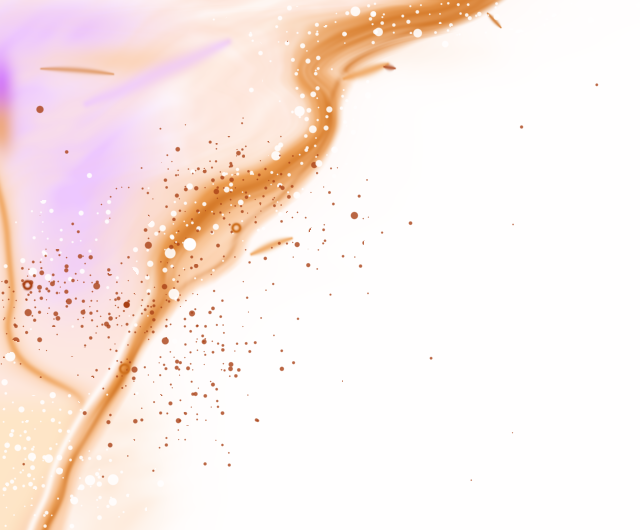
Reproduce this background procedurally as a WebGL 2 fragment shader.

```glsl
#version 300 es
precision highp float;
uniform vec2 u_resolution;
out vec4 fragColor;

const vec3 WHITE = vec3(1., .995, .995), BLUSH = vec3(.995, .91, .875);
const vec3 LILAC = vec3(.93, .78, 1.), VIOLET = vec3(.8, .42, 1.);
const vec3 CREAM = vec3(.995, .9, .78), PEACH = vec3(.985, .81, .66);
const vec3 ORANGE = vec3(.93, .62, .32), AMBER = vec3(.81, .44, .12), RUST = vec3(.66, .25, .08);

// Horizontal place of each flow line at equal steps of height
const float RIM[17] = float[17](.123, .138, .16, .197, .233, .264, .305, .354, .434, .48, .55, .607, .64, .648, .692, .82, .95);
const float VEIN[17] = float[17](.079, .107, .129, .162, .198, .239, .274, .302, .31, .355, .428, .542, .61, .61, .579, .66, .88);
const float FOLD[17] = float[17](.05, .086, .12, .145, .148, .045, .014, .022, .018, .012, .003, -.02, -.06, -.1, -.14, -.18, -.2);

vec3 hash3(vec2 cell, float seed) {
  vec3 v = fract(vec3(cell.xyx + seed) * vec3(.1031, .103, .0973));
  v += dot(v, v.yxz + 33.33);
  return fract((v.xxy + v.yzz) * v.zyx);
}

// Gradient noise
float noise(vec2 p) {
  vec2 i = floor(p), f = p - i, u = f * f * (3. - 2. * f);
  vec4 n;
  for (int k = 0; k < 4; k++) {
    vec2 corner = vec2(k & 1, k >> 1);
    n[k] = dot(hash3(i + corner, 7.).xy * 2. - 1., f - corner);
  }
  return mix(mix(n.x, n.y, u.x), mix(n.z, n.w, u.x), u.y);
}

float fbm(vec2 p) { return noise(p) + .5 * noise(p * 2.1 + 5.) + .25 * noise(p * 4.3 + 11.); }

// Catmull-Rom interpolation along the height
float curve(float k[17], float y) {
  float t = clamp(y, 0., 1.) * 16.;
  int i = min(int(t), 15);
  float f = t - float(i), a = k[max(i - 1, 0)], b = k[i], c = k[i + 1], d = k[min(i + 2, 16)];
  return b + .5 * f * (c - a + f * (2. * a - 5. * b + 4. * c - d + f * (3. * (b - c) + d - a)));
}

// Signed distance to a flow line, negative on the left
float side(float k[17], vec2 p) {
  float y = clamp(p.y, .01, .99);
  float slope = (curve(k, y + .01) - curve(k, y - .01)) / .02;
  return (p.x - curve(k, p.y)) / sqrt(1. + slope * slope);
}

float band(float d, float width) { return exp(-d * d / (width * width)); }

float glow(vec2 p, float x, float y, float rx, float ry) {
  vec2 v = (p - vec2(x, y)) / vec2(rx, ry);
  return exp(-dot(v, v));
}

float streak(vec2 p, vec2 a, vec2 b, float width) {
  vec2 v = b - a;
  float t = clamp(dot(p - a, v) / dot(v, v), 0., 1.);
  return band(length(p - a - v * t), width * (.4 + 2.4 * t * (1. - t)));
}

float disc(vec2 p, vec2 c, float r, float soft) {
  return 1. - smoothstep(r - soft, r + soft, length(p - c));
}

float ring(vec2 p, float x, float y, float r, float soft) {
  return band(length(p - vec2(x, y)) - r, .0015 + soft);
}

// One drop of random size per cell, kept where amount is high
float drops(vec2 p, float scale, float seed, float amount, float soft) {
  vec2 cell = floor(p * scale);
  vec3 h = hash3(cell, seed);
  float r = .07 + .2 * h.z * h.z;
  return disc(p * scale, cell + .3 + .4 * h.xy, r, soft * scale) * step(hash3(cell, seed + 19.).x, amount);
}

void tint(inout vec3 c, vec3 t, float amount) { c = mix(c, t, clamp(amount, 0., 1.)); }

void main() {
  vec2 p = gl_FragCoord.xy / u_resolution.y;
  float soft = .8 / u_resolution.y;
  vec2 q = p + .012 * vec2(noise(p * 9.), noise(p * 9. + 40.));
  float rim = side(RIM, q), vein = side(VEIN, q), fold = side(FOLD, q);
  float high = smoothstep(.3, .6, p.y), width = mix(.014, .034, high);
  float strands = fbm(vec2(vein * 26., p.y * 4.));
  vec2 flow = mat2(.88, -.47, .47, .88) * q;
  float silk = fbm(flow * vec2(3.5, 12.) + 1.2 * noise(q * 5.));

  // Pale body with lilac pools
  vec3 paint = mix(BLUSH, WHITE, clamp(.3 + silk * 1.5, 0., .85) * high);
  float lilac = glow(p, .165, .68, .12, .17) + .8 * glow(p, .12, .95, .16, .055)
    + .5 * glow(p, .14, .5, .1, .1) + .8 * glow(p, .02, .83, .07, .13);
  tint(paint, LILAC, lilac * (.9 + silk));
  tint(paint, PEACH, .7 * glow(q, .23, .885, .13, .03));
  tint(paint, LILAC, .7 * streak(q, vec2(.16, .8), vec2(.43, .92), .018));
  tint(paint, VIOLET, .85 * glow(q, 0., .835, .025, .06));
  tint(paint, ORANGE, .7 * glow(q, 0., .76, .025, .05));
  tint(paint, AMBER, .5 * streak(q, vec2(.08, .87), vec2(.21, .86), .006));

  // Cream pool and folded line at the lower left
  tint(paint, CREAM, smoothstep(.01, -.025, fold) * smoothstep(.29, .2, p.y));
  tint(paint, PEACH, .7 * band(fold, .022));
  tint(paint, ORANGE, .75 * band(fold, .007) * smoothstep(.2, .3, p.y));

  // Warm strands around the main vein
  tint(paint, PEACH, exp(min(vein, 0.) / .07) * (.55 + strands) * high);
  tint(paint, PEACH, smoothstep(-.01, .02, vein) * (.8 + .4 * strands));
  tint(paint, ORANGE, band(vein, width) * (.85 + strands));
  tint(paint, AMBER, band(vein - .006, width * .5) * (.45 + strands));
  tint(paint, AMBER, .6 * band(rim + .02, .006) * (.7 + strands) * high);
  tint(paint, AMBER, smoothstep(.82, .98, p.y) * smoothstep(-.04, .02, vein) * (.5 + .5 * strands));
  tint(paint, WHITE, .8 * band(vein + .022, .007) * (1. - high));

  // Paper, faint spill and soft rim
  float spill = .5 * glow(p, .2, .1, .1, .15) + .2 * glow(p, .78, .91, .13, .05);
  vec3 color = mix(WHITE, BLUSH, .22 * exp(-max(rim, 0.) / .045));
  tint(color, PEACH, spill * (.8 + silk));
  tint(color, paint, smoothstep(.008, -.012, rim + .012 * strands));

  // Loose streaks
  tint(color, ORANGE, .8 * streak(q, vec2(.47, .525), vec2(.55, .55), .007));
  tint(color, ORANGE, .8 * streak(q, vec2(.65, .85), vec2(.73, .876), .01));
  tint(color, RUST, .8 * streak(p, vec2(.725, .874), vec2(.745, .871), .005));
  tint(color, AMBER, .8 * streak(p, vec2(.92, .975), vec2(.945, .948), .004));

  // Scattered drops and bubbles
  float pale = .65 * glow(p, .06, .14, .1, .12) + .35 * band(vein, .07) * high
    + .3 * glow(p, .17, .07, .07, .08) + .3 * glow(p, .1, .53, .12, .07);
  float dark = .45 * glow(p, .12, .43, .15, .08) + .35 * glow(p, .41, .66, .12, .07)
    + .25 * glow(p, .35, .34, .12, .15) + .1 * glow(p, .55, .57, .12, .1);
  for (float i = 0.; i < 3.; i++) {
    float scale = 26. + 15. * i;
    tint(color, WHITE, .9 * drops(p, scale, 3. + i * 31., pale, soft));
    tint(color, RUST, .8 * drops(p + .013, scale * 1.5, 71. + i * 13., dark, soft));
  }
  tint(color, WHITE, disc(p, vec2(.358, .539), .012, soft));
  tint(color, RUST, disc(p, vec2(.239, .425), .006, soft));
  tint(color, RUST, ring(p, .052, .462, .007, soft));
  tint(color, AMBER, ring(p, .235, .304, .008, soft) + ring(p, .446, .57, .007, soft));
  fragColor = vec4(color, 1.);
}
```
